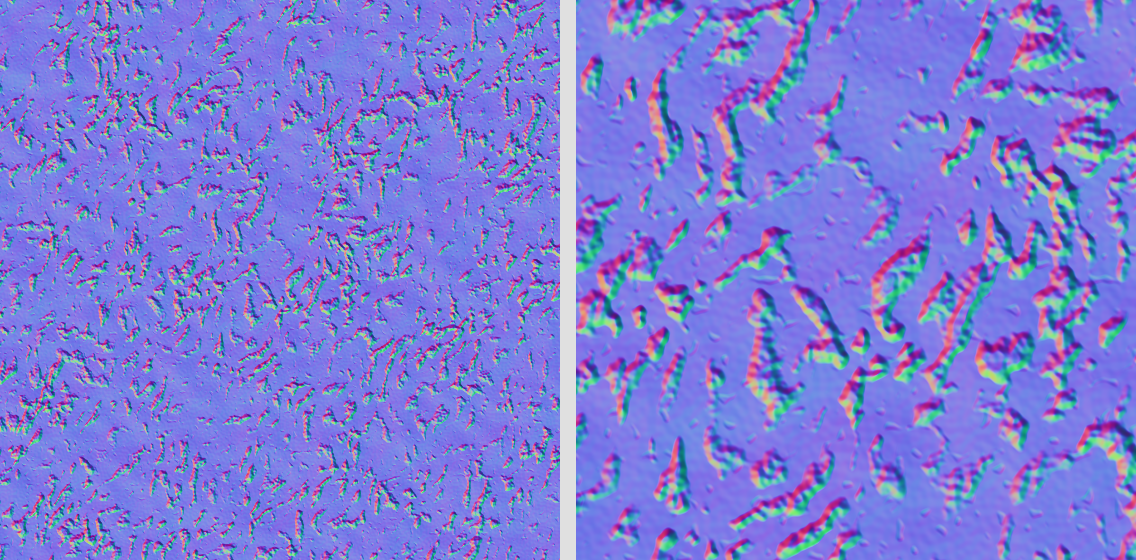
Left, the full canvas; right, a detail of the centre.
This texture map is drawn by a Shadertoy shader. Its source:

```glsl
// Tangent-space normal map of worn plaster: smooth, gently rolling plateaus
// broken by clustered, slanted, ragged pits. A height field is built from
// gradient noise, then its slopes are encoded as colour.

vec2 randomGradient(ivec2 cell) {
    uvec2 c = uvec2(cell + 4096);
    uint h = c.x * 1597334677u ^ c.y * 3812015801u;
    h = (h ^ (h >> 15)) * 2246822519u;
    h ^= h >> 13;
    float angle = float(h & 65535u) * 6.2832 / 65536.0;
    return vec2(cos(angle), sin(angle));
}

// Gradient noise, roughly -0.7 to 0.7
float noise(vec2 p) {
    ivec2 i = ivec2(floor(p));
    vec2 f = fract(p);
    vec2 u = f * f * f * (f * (f * 6.0 - 15.0) + 10.0);
    float a = dot(randomGradient(i), f);
    float b = dot(randomGradient(i + ivec2(1, 0)), f - vec2(1, 0));
    float c = dot(randomGradient(i + ivec2(0, 1)), f - vec2(0, 1));
    float d = dot(randomGradient(i + ivec2(1, 1)), f - vec2(1, 1));
    return mix(mix(a, b, u.x), mix(c, d, u.x), u.y);
}

float surfaceHeight(vec2 p) {
    // Bend the grain so pits lean both ways, with a bias to the right
    vec2 bend = vec2(noise(p * 11.0 + 3.7), noise(p * 11.0 + 41.3));
    vec2 q = p + 0.03 * bend;
    q.x -= 0.22 * q.y;

    // Ragged pit pattern, longer than wide
    float ragged = noise(q * vec2(60, 38))
                 + 0.42 * noise(q * vec2(112, 88) + 17.0)
                 + 0.16 * noise(p * 205.0 + 5.0);

    // Pits crowd together and deepen in clusters
    float cluster = noise(p * 7.0 + 11.0) + 0.6 * noise(p * 16.0 + 29.0);
    float edge = 0.08 - 0.36 * cluster;
    float pit = smoothstep(edge, edge + 0.52, ragged);
    float depth = 0.0085 + 0.006 * clamp(cluster + noise(p * 24.0 + 53.0), -0.7, 0.8);

    // Rolling plateaus, sparse specks and fine grit
    float rolling = 0.005 * noise(p * 11.0 + 61.0) + 0.0024 * noise(p * 27.0 + 73.0);
    float specks = 0.0008 * smoothstep(0.30, 0.52, noise(p * 115.0 + 83.0));
    float grit = 0.00035 * noise(p * 185.0 + 97.0) * (1.0 + 4.0 * pit);

    return rolling + specks + grit - depth * pit;
}

void mainImage(out vec4 fragColor, in vec2 fragCoord) {
    vec2 p = fragCoord / iResolution.y;

    // Central differences give the slope; the step softens pit walls
    vec2 e = vec2(0.001, 0.0);
    vec2 slope = vec2(surfaceHeight(p + e.xy) - surfaceHeight(p - e.xy),
                      surfaceHeight(p + e.yx) - surfaceHeight(p - e.yx)) / (2.0 * e.x);
    vec3 normal = normalize(vec3(-slope, 1.0));

    // Encode: right is red, up is green, outward is blue
    vec3 color = vec3(0.485, 0.485, 0.26) + vec3(0.46, 0.46, 0.65) * normal;
    fragColor = vec4(color, 1.0);
}
```
